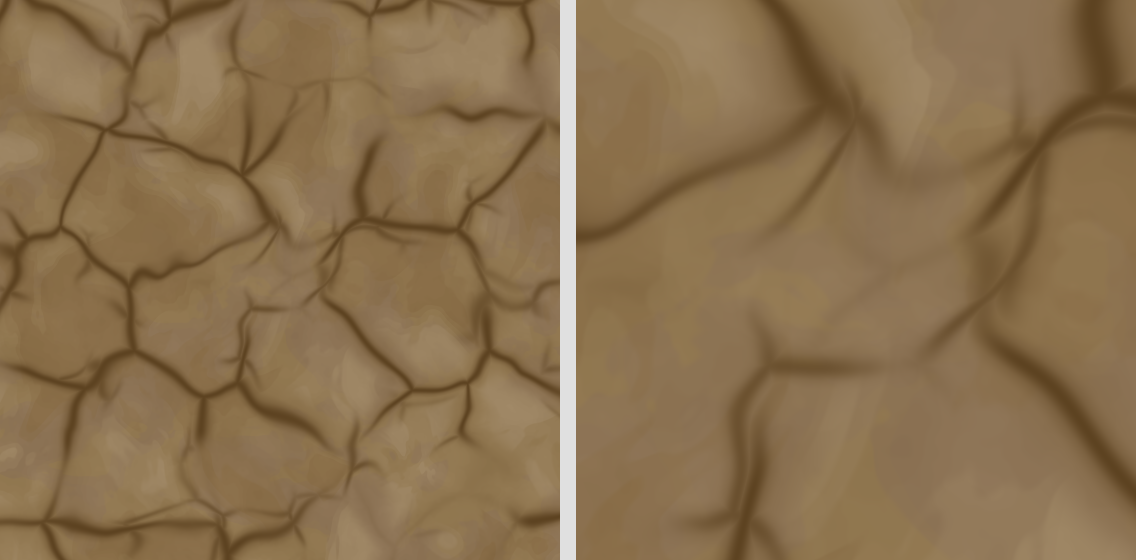
Left, the full canvas; right, a detail of the centre.
This texture is drawn by a three.js fragment shader. Its source:

```glsl
// Dry cracked earth: blotchy brown plates split by thin irregular fissures.
varying vec2 vUv;

const vec3 CLAY = vec3(0.572, 0.472, 0.318);
const vec3 DUST = vec3(0.552, 0.452, 0.335);
const vec3 PALE = vec3(0.612, 0.518, 0.385);
const vec3 UMBER = vec3(0.535, 0.425, 0.275);
const vec3 FISSURE = vec3(0.365, 0.262, 0.130);

vec2 hash2(vec2 p) {
  vec2 q = vec2(dot(p, vec2(127.1, 311.7)), dot(p, vec2(269.5, 183.3)));
  return fract(sin(q) * 43758.54);
}

// Smooth value noise in 0..1
float valueNoise(vec2 p) {
  vec2 cell = floor(p);
  vec2 f = fract(p);
  vec2 u = f * f * (3.0 - 2.0 * f);
  float low = mix(hash2(cell).x, hash2(cell + vec2(1.0, 0.0)).x, u.x);
  float high = mix(hash2(cell + vec2(0.0, 1.0)).x, hash2(cell + 1.0).x, u.x);
  return mix(low, high, u.y);
}

float layeredNoise(vec2 p) {
  float sum = 0.0;
  float weight = 0.53;
  for (int i = 0; i < 4; i++) {
    sum += weight * valueNoise(p);
    p = mat2(1.6, 1.2, -1.2, 1.6) * p + 7.3;
    weight *= 0.5;
  }
  return sum;
}

vec2 warp(vec2 p, float frequency, float amount) {
  vec2 q = p * frequency;
  return p + amount * (vec2(valueNoise(q), valueNoise(q + 31.7)) - 0.5);
}

// Flat levels joined by short soft steps
float terrace(float value, float levels) {
  float v = value * levels;
  return (floor(v) + smoothstep(0.3, 0.7, fract(v))) / levels;
}

// Distance to the nearest border of jittered cells, in cell units
float borderDistance(vec2 p, float jitter) {
  vec2 cell = floor(p);
  vec2 nearest = vec2(0.0);
  float best = 8.0;
  for (int y = -1; y <= 1; y++) {
    for (int x = -1; x <= 1; x++) {
      vec2 id = cell + vec2(float(x), float(y));
      vec2 offset = id + 0.5 + jitter * (hash2(id) - 0.5) - p;
      float d = dot(offset, offset);
      if (d < best) {
        best = d;
        nearest = offset;
      }
    }
  }
  float border = 8.0;
  for (int y = -2; y <= 2; y++) {
    for (int x = -2; x <= 2; x++) {
      vec2 id = cell + vec2(float(x), float(y));
      vec2 offset = id + 0.5 + jitter * (hash2(id) - 0.5) - p;
      vec2 between = offset - nearest;
      if (dot(between, between) > 0.0001) {
        border = min(border, dot(0.5 * (nearest + offset), normalize(between)));
      }
    }
  }
  return border;
}

// Dark narrow core in a softer shoulder, 0 beyond the given width
float groove(float d, float width) {
  float shoulder = 1.0 - smoothstep(0.0, width, d);
  float core = 1.0 - smoothstep(0.0, 0.55 * width, d);
  return 0.55 * shoulder + 0.45 * core;
}

void main() {
  // Bent cell borders give the main cracks
  vec2 p = vUv * 4.4 + vec2(3.2, 8.6);
  vec2 bent = warp(warp(p, 1.5, 0.36), 4.2, 0.13);
  float mainBorder = borderDistance(bent, 0.85);

  // Cracks thin out and fade along their length
  float presence = smoothstep(0.2, 0.5, valueNoise(p * 1.3 + 19.0));
  float width = mix(0.075, 0.115, valueNoise(p * 2.3 + 5.0));
  float crack = groove(mainBorder, width) * mix(0.12, 1.0, presence);

  // Short spurs branch off and die away inside the plates
  float spurBorder = borderDistance(bent * 1.7 + 11.0, 0.9);
  float spurReach = (1.0 - smoothstep(0.04, 0.3, mainBorder)) * smoothstep(0.45, 0.7, valueNoise(p * 1.8 + 43.0));
  crack = max(crack, 0.7 * groove(spurBorder, 0.13) * spurReach);

  // Stepped blotches, palest in the middle of the plates
  float mottle = layeredNoise(warp(p, 1.6, 0.6) * vec2(2.2, 1.6) + 2.0);
  float dust = terrace(layeredNoise(warp(p, 3.0, 0.3) * vec2(2.6, 3.0) + 57.0), 9.0);
  float inside = smoothstep(0.06, 0.28, mainBorder);
  vec3 color = mix(CLAY, DUST, smoothstep(0.42, 0.62, dust));
  color = mix(color, PALE, inside * smoothstep(0.5, 0.7, terrace(mottle, 12.0)));
  color = mix(color, UMBER, 0.85 * smoothstep(0.47, 0.33, terrace(mottle, 10.0)));
  color += 0.05 * (terrace(layeredNoise(p * 4.0 + 83.0), 8.0) - 0.5);

  // Brown shade beside the cracks, then the cracks themselves
  color = mix(color, UMBER * 0.97, 0.5 * (1.0 - smoothstep(0.0, 0.2, mainBorder)) * presence);
  color = mix(color, FISSURE, crack);
  gl_FragColor = vec4(color, 1.0);
}
```
